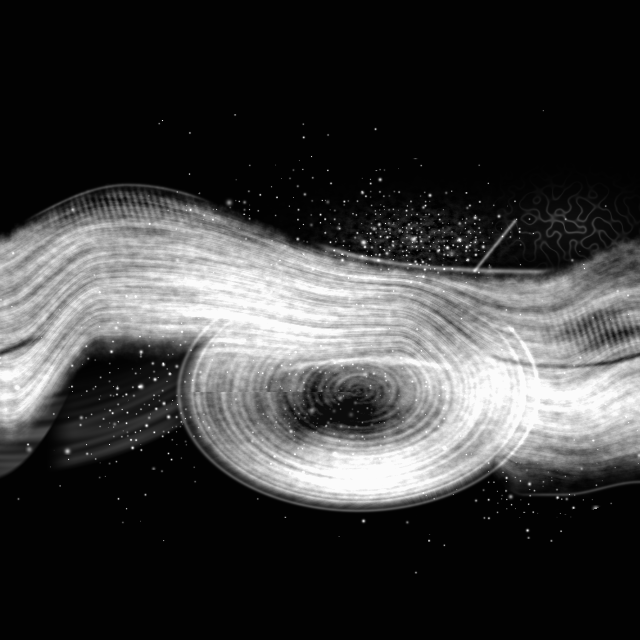
A three.js fragment shader for this background:

```glsl
varying vec2 vUv;

const vec3 INK = vec3(0.008);
const vec3 LIGHT = vec3(0.985);
const vec2 DISC_CENTER = vec2(0.56, 0.388);
const vec2 DISC_RADIUS = vec2(0.285, 0.189);
const float BASE_TONE = 0.66;
const float STRAND_GAIN = 0.30;
const float GRAIN_GAIN = 0.24;
const float RIB_FREQUENCY = 620.0;
const float SPECK_GAIN = 0.95;

float hash(vec2 p) {
  vec3 q = fract(p.xyx * 0.1031);
  q += dot(q, q.yzx + 33.33);
  return fract((q.x + q.y) * q.z);
}

vec2 gradient(vec2 cell) {
  float angle = 6.28318 * hash(cell);
  return vec2(cos(angle), sin(angle));
}

float noise(vec2 p) {
  vec2 i = floor(p), f = fract(p);
  vec2 u = f * f * f * (f * (f * 6.0 - 15.0) + 10.0);
  vec2 e = vec2(1.0, 0.0);
  float low = mix(dot(gradient(i), f), dot(gradient(i + e.xy), f - e.xy), u.x);
  float high = mix(dot(gradient(i + e.yx), f - e.yx), dot(gradient(i + e.xx), f - e.xx), u.x);
  return mix(low, high, u.y);
}

float fbm(vec2 p) {
  float sum = 0.0, gain = 0.6;
  for (int i = 0; i < 4; i++) {
    sum += gain * noise(p);
    p = p * 2.03 + 17.3;
    gain *= 0.55;
  }
  return sum;
}

float blob(vec2 p, vec2 center, vec2 size) {
  vec2 q = (p - center) / size;
  return exp(-dot(q, q));
}

float stroke(float d, float width) {
  return exp(-d * d / (width * width));
}

float span(float x, float a, float b) {
  return smoothstep(a, a + 0.05, x) * (1.0 - smoothstep(b - 0.05, b, x));
}

float segment(vec2 p, vec2 a, vec2 b) {
  vec2 d = b - a;
  return length(p - a - d * clamp(dot(p - a, d) / dot(d, d), 0.0, 1.0));
}

// Upper and lower outlines of the ribbon
float crest(float x) {
  float width = x < 0.2 ? 0.22 : 0.275;
  return 0.575 + 0.136 * stroke(x - 0.2, width) + 0.055 * smoothstep(0.84, 1.0, x);
}

float trough(float x) {
  float left = mix(0.31, 0.45, smoothstep(0.01, 0.16, x));
  return mix(left, 0.235, smoothstep(0.62, 0.82, x)) + 0.02 * smoothstep(0.88, 1.0, x);
}

// Jittered round dust in three sizes
float specks(vec2 p, float density) {
  float sum = 0.0, scale = 52.0;
  for (int i = 0; i < 3; i++) {
    vec2 q = p * scale + float(i) * 19.7;
    vec2 cell = floor(q);
    vec2 jitter = 0.3 + 0.4 * vec2(hash(cell + 3.1), hash(cell + 8.7));
    float size = mix(0.09, 0.23, hash(cell + 5.3));
    float lit = step(1.0 - density * (0.35 + 0.3 * float(i)), hash(cell));
    sum += lit * stroke(length(fract(q) - jitter), size) * mix(0.3, 1.0, hash(cell + 1.9));
    scale *= 1.65;
  }
  return sum;
}

void main() {
  vec2 p = vUv;
  float top = crest(p.x), bottom = trough(p.x);
  float lane = (p.y - bottom) / (top - bottom);
  vec2 discPoint = (p - DISC_CENTER) / DISC_RADIUS;
  float r = length(discPoint);

  // Silhouette with loose, dusty borders
  float fray = 0.014 * fbm(p * 38.0);
  float band = smoothstep(-0.004, 0.026, top - p.y + fray);
  band *= smoothstep(-0.015, 0.05, p.y - bottom + fray);
  float disc = 1.0 - smoothstep(0.87, 1.01, r);
  float mass = max(band, disc);

  // Flowing strands, elliptical rings and fine grain
  float strands = fbm(vec2(p.x * 5.0, lane * 17.0 + 2.0 * noise(p * 5.0)));
  float rings = noise(vec2(r * 34.0, atan(discPoint.y, discPoint.x + 0.001) * 0.8));
  float inDisc = disc * (1.0 - smoothstep(0.40, 0.48, p.y));
  float grain = fbm(p * vec2(65.0, 95.0));
  float tone = BASE_TONE + STRAND_GAIN * mix(strands * 1.7, rings, inDisc) + GRAIN_GAIN * grain;

  // Luminous folds
  tone += 0.36 * blob(p, vec2(0.41, 0.51), vec2(0.19, 0.09));
  tone += 0.30 * blob(p, vec2(0.05, 0.39), vec2(0.12, 0.06));
  tone += 0.34 * blob(p, vec2(0.76, 0.39), vec2(0.12, 0.09));
  tone += 0.28 * blob(p, vec2(0.95, 0.37), vec2(0.12, 0.05));
  tone += 0.50 * blob(p, vec2(0.575, 0.262), vec2(0.13, 0.045));

  // Shadowed folds and the hollow of the disc
  float ridge = blob(p, vec2(0.16, 0.695), vec2(0.19, 0.04));
  float fan = blob(p, vec2(0.94, 0.482), vec2(0.075, 0.032));
  vec2 hollowPoint = p + 0.025 * vec2(noise(p * 18.0), noise(p * 18.0 + 9.0));
  float hollow = blob(hollowPoint, vec2(0.53, 0.365), vec2(0.115, 0.06));
  tone -= 0.38 * ridge + 0.38 * fan + 0.64 * hollow;
  tone -= 0.25 * blob(hollowPoint, vec2(0.54, 0.345), vec2(0.10, 0.02));
  tone -= 0.24 * blob(p, vec2(0.71, 0.50), vec2(0.07, 0.05));
  tone -= 0.30 * blob(p, vec2(0.45, 0.635), vec2(0.12, 0.025));
  tone -= 0.32 * blob(p, vec2(0.98, 0.59), vec2(0.13, 0.04));
  tone -= 0.48 * blob(p, vec2(0.92, 0.255), vec2(0.16, 0.04));
  tone -= 0.16 * blob(p, vec2(0.32, 0.34), vec2(0.045, 0.09));
  tone += 0.12 * (ridge + fan) * sin(RIB_FREQUENCY * (p.x + 0.3 * p.y));

  // Dark seams
  float rightSeam = p.y - 0.427 - 1.3 * (p.x - 0.88) * (p.x - 0.88);
  tone -= 0.42 * stroke(rightSeam, 0.004) * smoothstep(0.72, 0.86, p.x);
  tone -= 0.45 * stroke(p.y - 0.447 - 0.4 * p.x, 0.006) * (1.0 - smoothstep(0.03, 0.09, p.x));
  float value = mass * clamp(tone, 0.04, 1.0);

  // Sheer veils below the left fold
  float veilA = p.y - 0.25 - 0.35 * p.x - 8.0 * p.x * p.x;
  float veilX = p.x - 0.09;
  float veilB = p.y - 0.262 - 0.16 * veilX - 1.0 * veilX * veilX;
  float spanA = 1.0 - smoothstep(0.07, 0.12, p.x);
  float spanB = span(p.x, 0.07, 0.31);
  float sheer = 0.20 * spanA * smoothstep(0.0, 0.01, veilA) * (1.0 - smoothstep(0.04, 0.11, veilA));
  sheer += 0.15 * spanB * smoothstep(0.0, 0.01, veilB) * (1.0 - smoothstep(0.03, 0.16, veilB));
  sheer *= 1.0 + 1.2 * noise(vec2(p.x * 6.0, veilB * 90.0));
  value += (1.0 - mass) * sheer;

  // Bright rims and filaments
  value += 0.24 * stroke(p.y - top, 0.0025) * span(p.x, 0.03, 0.34);
  value += 0.45 * stroke(p.y - top, 0.004) * span(p.x, 0.48, 0.88);
  value += 0.28 * (stroke(r - 0.985, 0.012) + 0.6 * stroke(r - 0.91, 0.01)) * (1.0 - smoothstep(0.46, 0.53, p.y));
  value += 0.22 * stroke(p.y - bottom + 0.008, 0.0025) * smoothstep(0.78, 0.86, p.x);
  value += 0.25 * stroke(p.y - 0.438 + 0.8 * pow(p.x - 0.58, 2.0), 0.005) * span(p.x, 0.42, 0.72);
  value += 0.45 * stroke(segment(p, vec2(0.742, 0.577), vec2(0.805, 0.655)), 0.0028);

  // Tangled haze and scattered dust
  float haze = blob(p, vec2(0.89, 0.645), vec2(0.085, 0.045));
  value += (1.0 - mass) * haze * (0.05 + 0.22 * stroke(noise(p * 55.0), 0.1));
  float spray = blob(p, vec2(0.65, 0.625), vec2(0.12, 0.045));
  value += (1.0 - mass) * spray * max(0.0, 0.12 + 0.5 * grain);
  float density = 0.65 * spray + 0.12 * blob(p, vec2(0.58, 0.69), vec2(0.17, 0.06));
  density += 0.35 * hollow + 0.26 * blob(p, vec2(0.23, 0.37), vec2(0.08, 0.09));
  density += 0.18 * blob(p, vec2(0.34, 0.675), vec2(0.1, 0.025));
  density += 0.15 * blob(p, vec2(0.82, 0.23), vec2(0.13, 0.04));
  density += 0.02 * stroke(p.y - 0.43, 0.22);
  value += SPECK_GAIN * specks(p, density) * (1.0 - 0.5 * mass);

  gl_FragColor = vec4(mix(INK, LIGHT, clamp(value, 0.0, 1.0)), 1.0);
}
```
